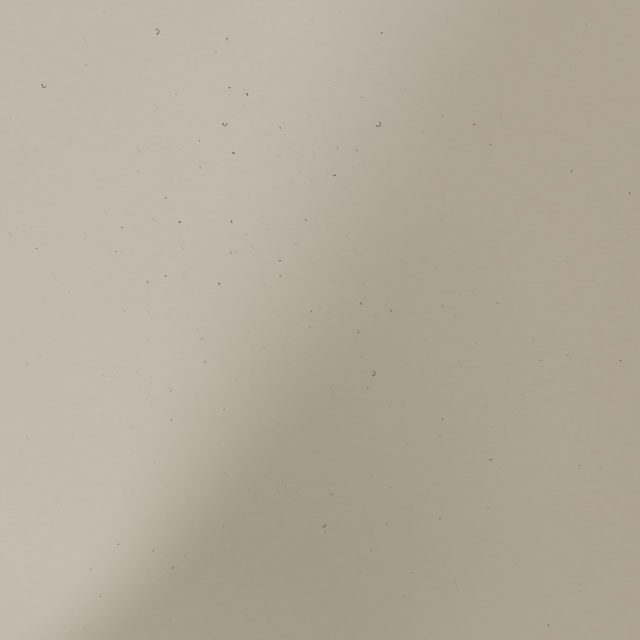
Write a Shadertoy shader that draws this texture.

```glsl
// Matte beige wall with a soft diagonal shadow, fine grain and scattered brown crumbs.

vec3 hash3(vec2 p)
{
    vec3 q = fract(p.xyx * vec3(0.1031, 0.1030, 0.0973));
    q += dot(q, q.yxz + 33.33);
    return fract((q.xxy + q.yzz) * q.zyx);
}

float valueNoise(vec2 p)
{
    vec2 cell = floor(p), f = fract(p);
    f = f * f * (3.0 - 2.0 * f);
    return mix(mix(hash3(cell).x, hash3(cell + vec2(1, 0)).x, f.x),
               mix(hash3(cell + vec2(0, 1)).x, hash3(cell + vec2(1, 1)).x, f.x), f.y);
}

vec2 rotate(vec2 p, float angle)
{
    float c = cos(angle), s = sin(angle);
    return vec2(c * p.x + s * p.y, c * p.y - s * p.x);
}

float segmentDistance(vec2 p, float halfLength)
{
    return length(vec2(max(abs(p.x) - halfLength, 0.0), p.y));
}

float coverage(float dist, float pixel)
{
    return 1.0 - smoothstep(-0.7 * pixel, 0.7 * pixel, dist);
}

// Debris gathers around the middle of the wall
float gathering(vec2 uv)
{
    vec2 d = uv - vec2(0.46, 0.51);
    return exp(-8.0 * dot(d, d));
}

// Short strokes, one at most per grid cell; spread sets how far they turn
float strokes(vec2 uv, float cells, vec2 chance, vec2 size, float spread, float pixel)
{
    vec2 cell = floor(uv * cells);
    vec3 place = hash3(cell + cells * 3.0);
    vec3 look = hash3(cell + cells * 7.0 + 51.0);
    float odds = chance.x + chance.y * gathering((cell + 0.5) / cells);
    vec2 p = uv - (cell + 0.2 + 0.6 * place.xy) / cells;
    p = rotate(p, -0.75 + spread * (look.x - 0.5));
    float scale = 0.6 + 0.8 * look.y;
    float dist = segmentDistance(p, size.x * scale) - size.y * scale;
    return step(place.z, odds) * coverage(dist, pixel) * (0.35 + 0.65 * look.z);
}

// Larger curled flakes: an open ring with a lump at one end
float curls(vec2 uv, float pixel)
{
    vec2 cell = floor(uv * 9.0);
    vec3 place = hash3(cell + 17.0);
    vec3 look = hash3(cell + 83.0);
    float odds = 0.08 + 0.2 * gathering((cell + 0.5) / 9.0);
    vec2 p = rotate(uv - (cell + 0.15 + 0.7 * place.xy) / 9.0, 6.283 * look.x);
    float radius = mix(0.0018, 0.0042, look.y);
    float ring = max(abs(length(p) - radius) - 0.0007, -p.y - 0.3 * radius);
    float lump = length(p - vec2(radius, 0.0)) - 0.0013;
    return step(place.z, odds) * max(0.75 * coverage(ring, pixel), 0.9 * coverage(lump, pixel));
}

void mainImage(out vec4 fragColor, in vec2 fragCoord)
{
    float pixel = 1.0 / iResolution.y;
    vec2 uv = fragCoord * pixel;

    // Lit side on the left, shadow on the right, darkest at the bottom centre
    vec3 lit = mix(vec3(0.765, 0.735, 0.680), vec3(0.750, 0.722, 0.670), uv.y);
    vec2 poolOffset = (uv - vec2(0.44, 0.12)) * vec2(3.2, 2.2);
    float pool = exp(-dot(poolOffset, poolOffset));
    vec3 shade = mix(vec3(0.676, 0.642, 0.584), vec3(0.634, 0.606, 0.535), pool);

    // The shadow edge leans right and gets softer towards the top
    float edge = 0.19 + 0.47 * uv.y - 0.09 * exp(-9.0 * uv.y);
    float softness = mix(0.10, 0.20, smoothstep(0.0, 0.6, uv.y));
    vec3 color = mix(lit, shade, smoothstep(-softness, softness, uv.x - edge));

    // Fine grain and broad unevenness of the paint
    color += 0.008 * (valueNoise(uv * vec2(150.0, 260.0)) - 0.5);
    color += 0.008 * (valueNoise(uv * 7.0) - 0.5);

    // Faint scratches, then small specks and curled flakes
    float scratches = strokes(uv, 40.0, vec2(0.04, 0.30), vec2(0.0025, 0.0006), 0.6, pixel);
    color *= 1.0 - 0.09 * scratches;
    float specks = strokes(uv, 24.0, vec2(0.03, 0.22), vec2(0.0009, 0.0008), 6.283, pixel);
    color = mix(color, vec3(0.36, 0.30, 0.26), 0.85 * max(specks, curls(uv, pixel)));

    fragColor = vec4(color, 1.0);
}
```
